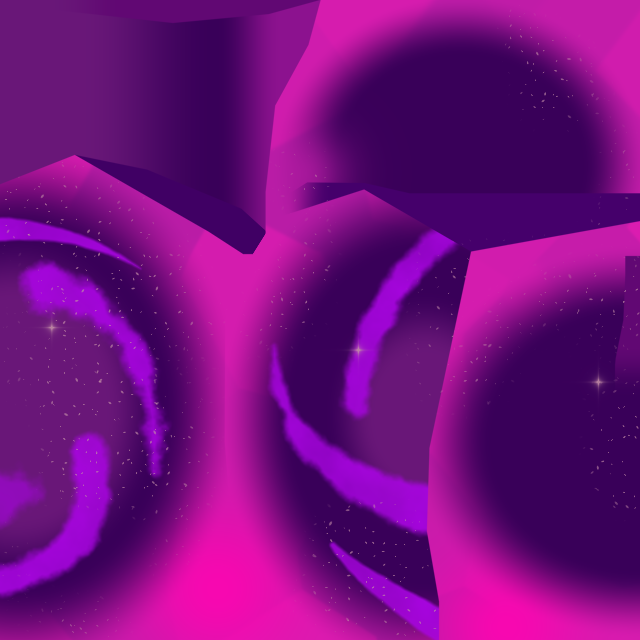
Write a Shadertoy shader that draws this background.

```glsl
const vec3 INK = vec3(.225, 0, .35);
const vec3 PLUM = vec3(.41, .09, .47);
const vec3 DUSK = vec3(.38, .03, .45);
const vec3 VIOLET = vec3(.66, .02, .88);

vec2 hash2(vec2 p) {
    vec3 q = fract(p.xyx * vec3(.1031, .103, .0973));
    q += dot(q, q.yzx + 33.33);
    return fract((q.xx + q.yz) * q.zy);
}

float noise(vec2 p) {
    vec2 i = floor(p), f = fract(p);
    f = f * f * (3. - 2. * f);
    return mix(mix(hash2(i).x, hash2(i + vec2(1, 0)).x, f.x),
               mix(hash2(i + vec2(0, 1)).x, hash2(i + 1.).x, f.x), f.y);
}

float fbm(vec2 p) {
    float sum = 0., amp = .53;
    for (int i = 0; i < 4; i++, amp *= .5, p = p * 2. + 7.3) sum += amp * noise(p);
    return sum;
}

float over(float d) {
    float px = .8 / min(iResolution.x, iResolution.y);
    return smoothstep(-px, px, d);
}

float blob(vec2 d, float falloff) { return exp(-falloff * dot(d, d)); }

// Piecewise linear height h over four knots k
float path(float t, vec4 k, vec4 h) {
    vec3 s = clamp((t - k.xyz) / (k.yzw - k.xyz), 0., 1.);
    return h.x + dot(s, h.yzw - h.xyz);
}

// Tapered curve with a cloudy rim
float ribbon(vec2 p, vec2 a, vec2 b, vec2 c, vec2 width, float fuzz) {
    float edge = 1.;
    vec2 from = a;
    for (int i = 1; i <= 16; i++) {
        float t = float(i) / 16.;
        vec2 to = mix(mix(a, b, t), mix(b, c, t), t), s = to - from;
        float h = clamp(dot(p - from, s) / dot(s, s), 0., 1.);
        edge = min(edge, length(p - from - s * h) - mix(width.x, width.y, t + (h - 1.) / 16.));
        from = to;
    }
    edge += (fbm(p * 28.) - .5) * .045 * fuzz;
    float soft = .002 + .013 * fuzz;
    return 1. - smoothstep(-soft, soft, edge);
}

// Magenta polygons with softly blended borders
vec3 facets(vec2 p) {
    vec2 g = p * 6.;
    float sum = 0., total = 0.;
    for (int k = 0; k < 9; k++) {
        vec2 id = floor(g) + vec2(k % 3 - 1, k / 3 - 1);
        float w = blob(g - id - hash2(id + 40.), 50.) + 1e-20;
        sum += w * hash2(id + 91.).y;
        total += w;
    }
    vec3 c = mix(vec3(.72, .11, .65), vec3(.86, .11, .69), sum / total);
    float heat = blob(p - vec2(.34, .08), 70.) + blob(p - vec2(.79, .02), 80.);
    return mix(c, vec3(.97, .03, .69), min(heat, 1.));
}

// Dark blurred oval with a plum core; alpha holds the star density
vec4 hollow(vec2 p, vec3 rim, vec2 center, vec2 radius, float core) {
    float f = length((p - center) / radius);
    vec3 c = mix(INK, rim, smoothstep(.8, 1.24, f));
    c = mix(PLUM, c, smoothstep(core - .15, core + .15, f));
    return vec4(c, 1. - smoothstep(.9, 1.3, f));
}

float stars(vec2 p) {
    float light = 0.;
    for (float scale = 15.; scale < 60.; scale *= 1.55) {
        vec2 id = floor(p * scale), r = hash2(id + scale), s = hash2(id + 5. * scale);
        vec2 q = (fract(p * scale) - .25 - .5 * r) / scale, dir = normalize(s - .499);
        q = vec2(dot(q, dir), 1.9 * dot(q, vec2(-dir.y, dir.x)));
        float size = .0018 + .0035 * r.x * r.y;
        light += step(.55, s.x) * (1. - smoothstep(.3 * size, size, length(q)));
    }
    return light * smoothstep(.3, .6, noise(p * 7. + 3.));
}

float sparkle(vec2 d) {
    d = abs(d);
    return exp(-length(d) * 220.) + exp(-(d.x + d.y) * 110. - min(d.x, d.y) * 700.);
}

void mainImage(out vec4 fragColor, in vec2 fragCoord) {
    vec2 p = fragCoord / iResolution.xy;
    vec3 rim = facets(p);

    // Upper left wall with a dark slope and a top beam
    vec3 wall = mix(PLUM, INK, smoothstep(.13, .33, p.x));
    wall = mix(wall, vec3(.55, .07, .56), smoothstep(.34, .44, p.x));
    float slope = path(p.x, vec4(.117, .23, .377, .42), vec4(.758, .735, .674, .635));
    wall = mix(wall, INK * 1.12, over(slope - p.y) * over(p.x - .117));
    float beam = path(p.x, vec4(.08, .27, .42, .5), vec4(.985, .964, .978, 1));
    wall = mix(wall, DUSK, over(p.y - beam) * smoothstep(.08, .2, p.x));

    // Upper right hollow with a shaded ledge
    vec4 top = hollow(p, rim, vec2(.72, .74), vec2(.238, .217), -1.);
    top.rgb = mix(top.rgb, rim, .7 * blob(p - vec2(.48, .73), 250.));
    float ledge = path(p.x, vec4(.44, .48, .57, .64), vec4(.69, .715, .714, .698));
    top.rgb = mix(top.rgb, INK * 1.2, over(ledge - p.y) * smoothstep(.45, .52, p.x));

    // Lower hollows and their violet ribbons
    float cloud = .75 + .25 * fbm(p * 18.);
    vec4 left = hollow(p, rim, vec2(.026, .362), vec2(.285, .345), .64);
    float glow = ribbon(p, vec2(-.02, .64), vec2(.11, .65), vec2(.22, .58), vec2(.02, .001), .12);
    glow = max(glow, ribbon(p, vec2(.075, .55), vec2(.255, .5), vec2(.24, .265), vec2(.033, .001), .8));
    glow = max(glow, ribbon(p, vec2(.138, .29), vec2(.18, .13), vec2(-.02, .085), vec2(.028, .022), .5));
    glow = max(glow, .7 * ribbon(p, vec2(-.02, .215), vec2(.01, .225), vec2(.03, .232), vec2(.037, .028), .7));
    left.rgb = mix(left.rgb, VIOLET, glow * cloud);

    vec4 middle = hollow(p, rim, vec2(.664, .35), vec2(.26, .325), .45);
    glow = ribbon(p, vec2(.71, .636), vec2(.586, .57), vec2(.553, .37), vec2(.018, .02), .5);
    glow = max(glow, ribbon(p, vec2(.428, .46), vec2(.436, .25), vec2(.69, .2), vec2(.002, .04), .45));
    glow = max(glow, ribbon(p, vec2(.52, .148), vec2(.57, .09), vec2(.7, .015), vec2(.004, .026), .12));
    middle.rgb = mix(middle.rgb, VIOLET, glow * cloud);

    vec4 right = hollow(p, rim, vec2(1, .31), vec2(.29, .25), -1.);
    float post = path(p.y, vec4(.43, .44, .5, .57), vec4(.961, .962, .974, .977));
    right.rgb = mix(right.rgb, DUSK, over(p.x - post) * smoothstep(.38, .46, p.y) * over(.6 - p.y));

    // Join the panels along their jagged seams
    float ridge = path(p.x, vec4(0, .117, .326, .38), vec4(.712, .758, .638, .603))
        + path(p.x, vec4(.395, .43, .569, .736), vec4(0, .056, .101, .004)) + .18 * max(p.x - .736, 0.);
    float topSeam = path(p.y, vec4(.7, .835, .93, 1), vec4(.415, .43, .482, .501));
    float leftSeam = path(p.y, vec4(.09, .31, .5, .605), vec4(.369, .351, .352, .378));
    float rightSeam = path(p.y, vec4(.06, .17, .3, .607), vec4(.686, .667, .671, .736));
    vec4 lower = mix(mix(left, middle, over(p.x - leftSeam)), right, over(p.x - rightSeam));
    vec4 scene = mix(lower, mix(vec4(wall, 0), top, over(p.x - topSeam)), over(p.y - ridge));

    // Scattered dust and larger sparkles
    float light = stars(p) * scene.a * .65;
    light += .8 * (sparkle(p - vec2(.081, .488)) + sparkle(p - vec2(.56, .453)) + sparkle(p - vec2(.935, .403)));
    fragColor = vec4(mix(scene.rgb, vec3(.76, .55, .65), min(light, .9)), 1);
}
```
